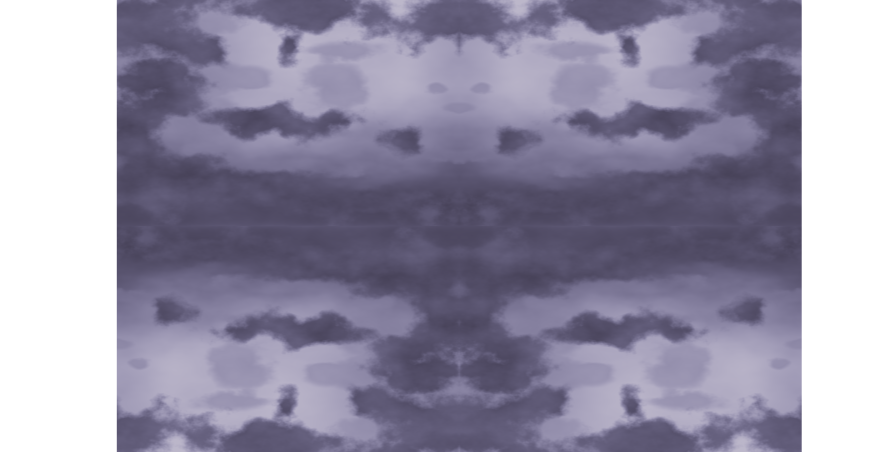
Write a WebGL 2 fragment shader that draws this texture.

```glsl
#version 300 es
precision highp float;
// A violet cloudscape on white: one procedural sky tile, mirrored left to right
// and turned half a circle below the horizon. Clouds are noise-eroded ellipses
// layered over a vertical light gradient.

uniform vec2 u_resolution;
out vec4 outColor;

// Layout, in units of half the canvas height
const vec2 CANVAS = vec2(3.969, 2.0);
const float CENTER_X = 2.034;
const float HALF_WIDTH = 1.517;

// Palette
const vec3 PAPER = vec3(1.0);
const vec3 DARK = vec3(0.27, 0.25, 0.335);
const vec3 LIGHT = vec3(0.75, 0.73, 0.80);
const vec3 MID_TINT = vec3(0.0, 0.0, 0.045);

// Cloud shaping
const float EROSION = 2.1;
const float WARP = 0.10;
const float HEAVY_OPACITY = 0.92;
const float WISP_OPACITY = 0.50;

// Clouds as (center.xy, radius.xy); y is height above the horizon
const int COUNT = 12;
const vec4 HEAVY[COUNT] = vec4[COUNT](
  vec4(0.10, 0.92, 0.25, 0.16), vec4(0.38, 0.79, 0.12, 0.08),
  vec4(0.14, 0.61, 0.20, 0.11), vec4(0.85, 0.97, 0.42, 0.11),
  vec4(0.78, 0.79, 0.07, 0.08), vec4(1.48, 0.93, 0.21, 0.17),
  vec4(0.70, 0.46, 0.26, 0.07), vec4(1.27, 0.39, 0.12, 0.065),
  vec4(0.05, 0.39, 0.18, 0.13), vec4(0.23, 0.20, 0.34, 0.11),
  vec4(0.61, 0.16, 0.32, 0.09), vec4(1.12, 0.10, 0.45, 0.08));
const vec4 WISPS[COUNT] = vec4[COUNT](
  vec4(0.96, 0.64, 0.18, 0.09), vec4(1.00, 0.77, 0.22, 0.05),
  vec4(0.55, 0.66, 0.13, 0.05), vec4(0.40, 0.49, 0.20, 0.09),
  vec4(0.37, 0.33, 0.08, 0.05), vec4(1.42, 0.615, 0.05, 0.02),
  vec4(1.51, 0.525, 0.07, 0.025), vec4(0.95, 0.40, 0.12, 0.03),
  vec4(1.45, 0.31, 0.20, 0.03), vec4(0.33, 0.95, 0.20, 0.10),
  vec4(0.83, 0.26, 0.25, 0.04), vec4(0.40, 0.66, 0.15, 0.08));

// Integer hash of a lattice cell, 0..1
float hash(ivec2 cell) {
  uvec2 q = uvec2(cell) * uvec2(1597u, 3571u);
  uint n = (q.x ^ (q.y << 7)) * 2747u + q.y;
  n = (n ^ (n >> 15)) * 73471u;
  n = (n ^ (n >> 13)) * 51787u;
  return float((n ^ (n >> 16)) & 65535u) / 65535.0;
}

float valueNoise(vec2 p) {
  ivec2 cell = ivec2(floor(p));
  vec2 f = fract(p);
  f = f * f * (3.0 - 2.0 * f);
  float low = mix(hash(cell), hash(cell + ivec2(1, 0)), f.x);
  float high = mix(hash(cell + ivec2(0, 1)), hash(cell + ivec2(1, 1)), f.x);
  return mix(low, high, f.y);
}

// Rotated octaves, mean about 0.5
float fbm(vec2 p) {
  float sum = 0.0, weight = 0.5;
  for (int i = 0; i < 5; i++) {
    sum += weight * valueNoise(p);
    p = mat2(1.6, 1.2, -1.2, 1.6) * p + 17.3;
    weight *= 0.5;
  }
  return sum / 0.96875;
}

// Coverage of the nearest cloud, its rim broken up by noise
float coverage(vec4 clouds[COUNT], vec2 p, float detail) {
  float depth = -10.0;
  for (int i = 0; i < COUNT; i++)
    depth = max(depth, 1.0 - length((p - clouds[i].xy) / clouds[i].zw));
  return smoothstep(-0.2, 0.5, depth + (detail - 0.5) * EROSION);
}

// Clear-sky brightness, dimming to the horizon and to both sides
float skyTone(vec2 p, float haze) {
  float h = p.y + (haze - 0.5) * 0.14;
  float tone = 0.08 + 0.45 * smoothstep(0.04, 0.34, h) + 0.40 * smoothstep(0.26, 0.60, h);
  tone *= mix(0.66, 1.0, smoothstep(0.0, 0.8, p.x));
  tone *= 1.0 - 0.22 * smoothstep(1.25, HALF_WIDTH, p.x);
  return tone + (haze - 0.5) * 0.25;
}

float tileTone(vec2 p) {
  float haze = fbm(p * vec2(2.5, 5.0) + 31.0);
  float detail = fbm(p * vec2(7.0, 10.0) + 5.0);
  float billow = fbm(p * vec2(5.0, 9.0) + 60.0);
  vec2 warped = p + WARP * (vec2(haze, billow) - 0.5) * vec2(1.0, 0.6);
  float tone = skyTone(p, haze);
  tone = mix(tone, 0.30 + 0.35 * billow, WISP_OPACITY * coverage(WISPS, warped, billow));
  float shade = 0.42 * billow - 0.08 + 0.12 * (detail - 0.5);
  tone = mix(tone, shade, HEAVY_OPACITY * coverage(HEAVY, warped, detail));
  // Thin pale streak along the horizon
  return tone + 0.07 * exp(-p.y * 70.0);
}

void main() {
  vec2 pos = gl_FragCoord.xy / u_resolution * CANVAS;
  float fromCenter = abs(pos.x - CENTER_X);
  float height = abs(pos.y - 1.0);
  // The upper tile runs inward from the rim, the lower one outward
  float across = pos.y > 1.0 ? HALF_WIDTH - fromCenter : fromCenter;
  float tone = clamp(tileTone(vec2(across, height)), 0.0, 1.0);
  vec3 sky = mix(DARK, LIGHT, tone) + MID_TINT * 4.0 * tone * (1.0 - tone);
  // Soft panel edge against the paper
  float pixel = CANVAS.x / u_resolution.x;
  float panel = smoothstep(0.5 * pixel, -0.5 * pixel, fromCenter - HALF_WIDTH) ;
  outColor = vec4(mix(PAPER, sky, panel), 1.0);
}
```
